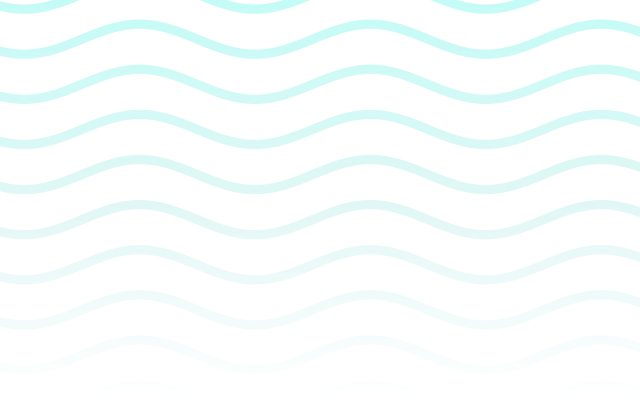
A Shadertoy shader for this pattern:

```glsl
#define WAVELENGTH 0.577
#define AMPLITUDE 0.0376
#define ROW_SPACING 0.1128
#define LINE_WIDTH 0.0232
#define CREST_X 0.349
#define FIRST_ROW_Y 0.902
#define FADE_MIDDLE 0.49
#define TOP_COLOR vec3(0.77, 0.985, 0.965)
#define MIDDLE_COLOR vec3(0.882, 0.970, 0.962)
#define PAPER_COLOR vec3(1.0)

const float TAU = 6.2831853;

// Approximate perpendicular distance to the nearest wave centre line
float waveDistance(vec2 p) {
    float frequency = TAU / WAVELENGTH;
    float phase = (p.x - CREST_X) * frequency;
    float offset = p.y - FIRST_ROW_Y - AMPLITUDE * cos(phase);
    float slope = -AMPLITUDE * frequency * sin(phase);
    float nearest = offset - ROW_SPACING * round(offset / ROW_SPACING);
    return abs(nearest) / sqrt(1.0 + slope * slope);
}

// Vertical fade from aqua through pale teal into the paper
vec3 lineColor(float height) {
    vec3 lower = mix(PAPER_COLOR, MIDDLE_COLOR, clamp(height / FADE_MIDDLE, 0.0, 1.0));
    return mix(lower, TOP_COLOR, clamp((height - FADE_MIDDLE) / (1.0 - FADE_MIDDLE), 0.0, 1.0));
}

void mainImage(out vec4 fragColor, in vec2 fragCoord) {
    // Canvas height is one unit
    vec2 p = fragCoord / iResolution.y;
    float pixel = 1.0 / iResolution.y;

    float edge = waveDistance(p) - 0.5 * LINE_WIDTH;
    float coverage = clamp(0.5 - edge / pixel, 0.0, 1.0);

    fragColor = vec4(mix(PAPER_COLOR, lineColor(p.y), coverage), 1.0);
}
```
